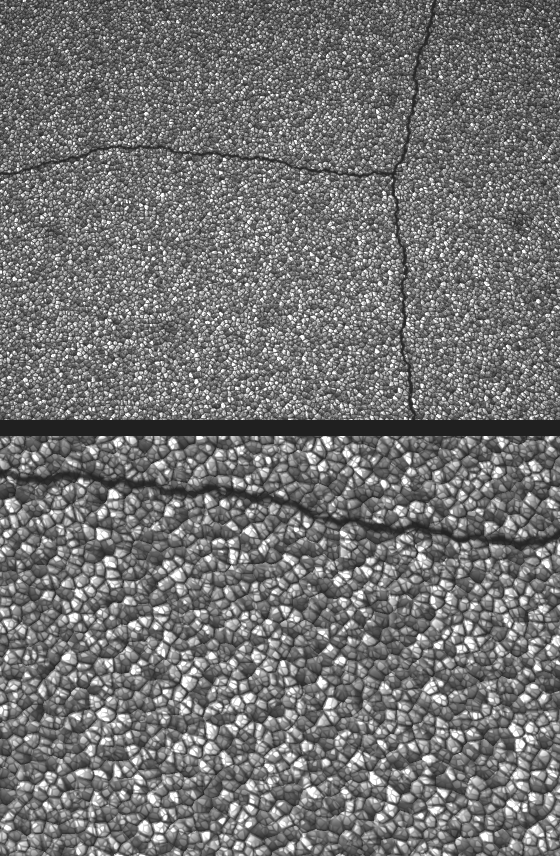
Top, the full canvas; bottom, a detail of the centre.
This texture is drawn by a WebGL 1 fragment shader. Its source:

```glsl
precision highp float;
// Worn grey asphalt: two layers of cellular grains, lit from one side,
// with soft dark stains and two jagged cracks that meet in a junction.
// Grain height is summed as a signed relief, then mapped by exp() to grey.

uniform vec2 u_resolution;

// Tone
const vec3 MEDIAN_GREY = vec3(0.395);
const vec3 CRACK_GREY = vec3(0.13);
const float CONTRAST = 0.38;

// Grains, counted per canvas height
const float GRAIN_DENSITY = 86.0;
const float CHIP_RATIO = 1.85;
const float PERSPECTIVE = 0.3;
const float GRAIN_TURN = 0.7;
const float GRAIN_STRETCH = 1.18;
const vec2 LIGHT_DIR = vec2(-0.6, 0.8);
const float GRAIN_RELIEF = 2.6;
const float CHIP_RELIEF = 1.5;
const float FACET_RELIEF = 1.9;

// Cracks and stains, in canvas heights
const vec2 JUNCTION = vec2(0.943, 0.579);
const float CRACK_WIDTH = 0.0042;
const float CRACK_SOFTNESS = 0.0022;
const vec2 STAIN_CENTRE = vec2(1.23, 0.47);
const float STAIN_RADIUS = 0.045;
const float STAIN_DENSITY = 5.0;

vec2 hash2(vec2 p) {
  vec2 h = vec2(dot(p, vec2(127.1, 311.7)), dot(p, vec2(269.5, 183.3)));
  return fract(sin(h) * 43758.5);
}

mat2 rotation(float angle) {
  float c = cos(angle), s = sin(angle);
  return mat2(c, s, -s, c);
}

// Cellular noise: xy = offset from the cell centre, z = gap to the
// neighbouring cell, w = random value of the cell.
vec4 cells(vec2 p) {
  vec2 base = floor(p);
  vec2 nearestOffset = vec2(0.0);
  float nearest = 8.0, second = 8.0, id = 0.0;
  for (int j = -1; j <= 1; j++) {
    for (int i = -1; i <= 1; i++) {
      vec2 cell = base + vec2(float(i), float(j));
      vec2 jitter = hash2(cell);
      vec2 offset = p - cell - jitter;
      float d = length(offset);
      if (d < nearest) {
        second = nearest;
        nearest = d;
        nearestOffset = offset;
        id = fract(jitter.x * 7.3 + jitter.y * 13.7);
      } else {
        second = min(second, d);
      }
    }
  }
  return vec4(nearestOffset, second - nearest, id);
}

// Raised body of a grain, dark in the gaps, zero on average
float grainBody(vec4 cell) {
  return smoothstep(0.02, 0.4, cell.z) * (0.15 + 0.9 * cell.w) - 0.3;
}

float wobble(float t) {
  return 0.007 * sin(19.0 * t + 1.0) + 0.004 * sin(47.0 * t + 2.6)
       + 0.0025 * sin(113.0 * t) + 0.0016 * sin(271.0 * t + 4.0);
}

// Distance to the nearer of the long crack and its side branch
float crackDistance(vec2 p) {
  float rise = p.y - JUNCTION.y;
  float longX = JUNCTION.x + max(0.22 * rise, -0.06 * rise);
  float longCrack = abs(p.x - longX - wobble(p.y));
  float phase = 3.14159 * p.x / JUNCTION.x;
  float branchY = JUNCTION.y + 0.06 * sin(phase) + 0.018 * sin(2.0 * phase);
  float branch = abs(p.y - branchY - 0.7 * wobble(p.x + 0.4)) + 0.0008;
  branch += max(p.x - JUNCTION.x, 0.0);
  return min(longCrack, branch);
}

float stains(vec2 p) {
  vec4 spot = cells(p * STAIN_DENSITY + 3.0);
  float scattered = smoothstep(0.16, 0.0, length(spot.xy)) * step(0.6, spot.w);
  float large = smoothstep(STAIN_RADIUS, 0.0, length(p - STAIN_CENTRE));
  return 0.7 * scattered + 1.1 * large;
}

vec3 asphalt(vec2 p) {
  // Grains shrink towards the far, upper edge
  vec2 ground = vec2((p.x - 0.667) * (1.0 + PERSPECTIVE * p.y),
                     p.y + 0.5 * PERSPECTIVE * p.y * p.y);
  vec2 q = rotation(GRAIN_TURN) * ground * GRAIN_DENSITY;
  q.y *= GRAIN_STRETCH;
  vec4 grain = cells(q);
  vec4 chip = cells(q * CHIP_RATIO + 17.0);
  vec2 light = rotation(GRAIN_TURN + 1.6 * (grain.w - 0.5)) * LIGHT_DIR;

  float relief = GRAIN_RELIEF * grainBody(grain)
               + CHIP_RELIEF * grainBody(chip)
               + FACET_RELIEF * dot(grain.xy, light);
  vec2 fromCentre = p - vec2(0.62, 0.4);
  float shade = 0.3 - 0.5 * p.y * p.y - 0.6 * dot(fromCentre, fromCentre);
  vec3 grey = MEDIAN_GREY * exp(CONTRAST * (relief + shade - stains(p)));

  // Grains narrow or widen the crack along its rim
  float halfWidth = CRACK_WIDTH * (0.5 + 0.8 * chip.w);
  float crack = 1.0 - smoothstep(halfWidth - CRACK_SOFTNESS,
                                 halfWidth + CRACK_SOFTNESS, crackDistance(p));
  return mix(grey, CRACK_GREY, 0.9 * crack);
}

void main() {
  // Four samples per pixel smooth the grain edges
  vec3 colour = vec3(0.0);
  for (int j = 0; j < 2; j++) {
    for (int i = 0; i < 2; i++) {
      vec2 shift = 0.5 * vec2(float(i), float(j)) - 0.25;
      colour += asphalt((gl_FragCoord.xy + shift) / u_resolution.y);
    }
  }
  gl_FragColor = vec4(min(colour * 0.25, 1.0), 1.0);
}
```
